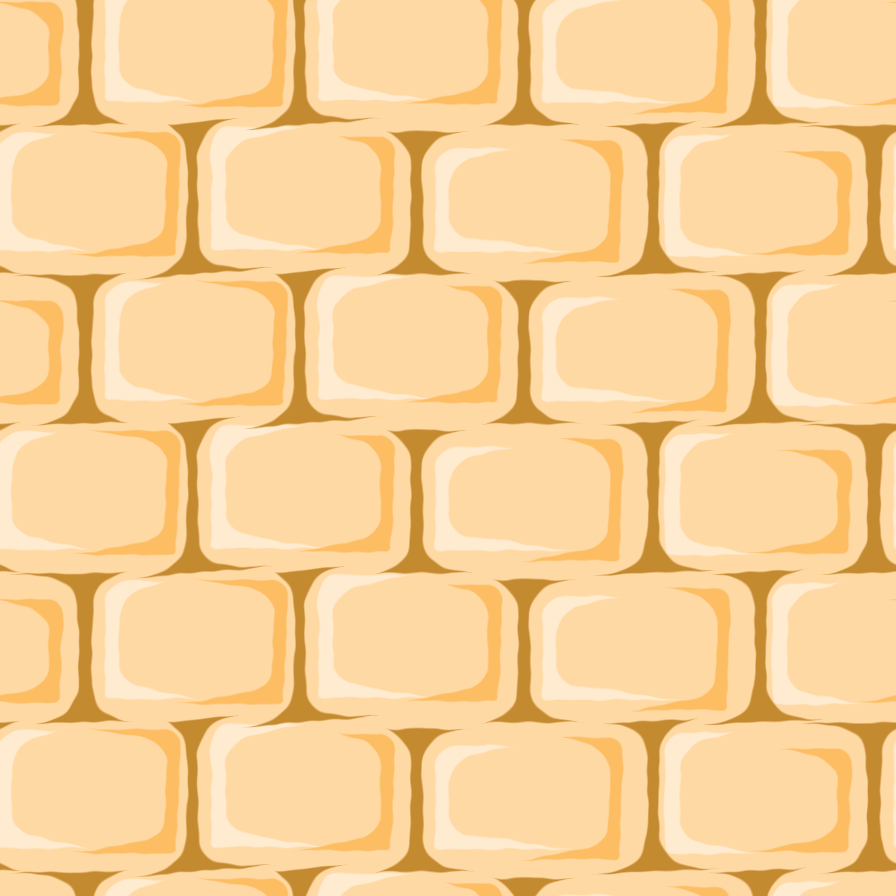
A three.js fragment shader for this pattern:

```glsl
// Cartoon brick wall: four hand-inked brick variants repeat along each staggered course.
// Every brick has a flared mortar joint plus a pale left and an amber right bracket,
// all built as distance functions whose edges are bent slightly by gradient noise.

#define COURSES 6.0     // courses up the canvas
#define COURSE 128.0    // course height in drawing units
#define RUN 768.0       // length of four bricks in drawing units
#define FIRST_TOP 105.0 // top of the first full course
#define STAGGER 92.0    // sideways shift of every second course
#define WOBBLE 2.4      // strength of the uneven hand-drawn edge
#define SOFT 1.0        // edge smoothing
#define FACE vec3(1.00, 0.85, 0.64)
#define LIGHT vec3(1.00, 0.92, 0.81)
#define AMBER vec3(0.99, 0.74, 0.39)
#define MORTAR vec3(0.77, 0.54, 0.19)

varying vec2 vUv;

vec2 gradient(vec2 cell) {
  float a = 6.2832 * fract(sin(dot(cell, vec2(127.1, 311.7))) * 4375.85);
  return vec2(cos(a), sin(a));
}

float gradientNoise(vec2 p) {
  vec2 i = floor(p), f = fract(p);
  vec2 u = f * f * f * (f * (f * 6.0 - 15.0) + 10.0);
  vec2 e = vec2(1.0, 0.0);
  float low = mix(dot(gradient(i), f), dot(gradient(i + e.xy), f - e.xy), u.x);
  float high = mix(dot(gradient(i + e.yx), f - e.yx), dot(gradient(i + e.xx), f - e.xx), u.x);
  return mix(low, high, u.y);
}

float smoothMin(float a, float b, float k) {
  float h = max(k - abs(a - b), 0.0) / k;
  return min(a, b) - h * h * k * 0.25;
}

// Rounded meeting of two half planes, given the depth inside each.
float corner(float a, float b, float r) {
  vec2 q = r - vec2(a, b);
  return length(max(q, 0.0)) + min(max(q.x, q.y), 0.0) - r;
}

// Bracket with two arms tapering to tips; q.x runs inward from its back.
// span: top and bottom; thick: back, top arm, bottom arm.
float bracket(vec2 q, vec2 span, vec2 tips, vec3 thick, float radius) {
  vec2 depth = vec2(q.y - span.x, span.y - q.y);
  vec2 inner = depth - thick.yz * (1.0 - q.x / tips);
  float outside = max(corner(q.x, depth.x, radius), corner(q.x, depth.y, 4.0));
  float hole = max(corner(q.x - thick.x, inner.x, 20.0),
                   corner(q.x - thick.x, inner.y, 16.0));
  return max(outside, -hole);
}

// Upright stem with tapering feet; feet: top left, top right, bottom left, bottom right.
float joint(vec2 p, float halfWidth, float top, float tilt, vec4 feet) {
  float bend = (p.y - 64.0) / 64.0;
  float stem = abs(p.x) - halfWidth - 1.5 * bend * bend;
  float y = p.y + tilt * p.x;
  vec2 depth = vec2(y - top, 130.0 - y);
  vec2 reach = p.x < 0.0 ? feet.xz : feet.yw;
  vec2 foot = depth - vec2(7.0, 8.0) * (1.0 - abs(p.x) / reach);
  float d = smoothMin(stem, min(foot.x, foot.y), 26.0);
  return max(d, -min(depth.x, depth.y));
}

float cover(float d) {
  return 1.0 - smoothstep(-SOFT, SOFT, d);
}

void main() {
  vec2 wall = vec2(vUv.x, 1.0 - vUv.y) * COURSES * COURSE;
  wall.y -= FIRST_TOP;
  float course = floor((wall.y + 8.0) / COURSE);
  float mortar = 1e3, light = 1e3, amber = 1e3;

  // This course and the one above, whose feet reach down into it.
  for (int row = 0; row < 2; row++) {
    float c = course - float(row);
    float shift = STAGGER * (1.0 - mod(c, 2.0));
    for (int brick = 0; brick < 4; brick++) {
      float k = float(brick);
      vec4 v = vec4(equal(vec4(k), vec4(0.0, 1.0, 2.0, 3.0))); // variant selector
      float left = dot(v, vec4(73.0, 257.0, 449.0, 652.0)) - shift;
      vec2 p = vec2(mod(wall.x - left + RUN * 0.5, RUN) - RUN * 0.5, wall.y - c * COURSE);

      vec2 n = p / 19.0 + k * 37.0;
      p += WOBBLE * vec2(gradientNoise(n), gradientNoise(n + 71.3));

      // Mortar joint on the left of the brick
      vec4 feet = vec4(dot(v, vec4(56.0, 17.0, 23.0, 38.0)), dot(v, vec4(32.0, 35.0, 37.0, 34.0)),
                       dot(v, vec4(40.0, 42.0, 32.0, 45.0)), dot(v, vec4(34.0, 61.0, 44.0, 48.0)));
      mortar = min(mortar, joint(p, dot(v, vec4(5.8, 4.3, 4.8, 4.6)),
        dot(v, vec4(2.0, 0.0, 8.0, 1.0)), dot(v, vec4(0.03, 0.08, 0.0, 0.05)), feet));

      // Pale bracket on the left of the face
      vec2 span = vec2(dot(v, vec4(9.0, 4.0, 22.0, 11.0)), dot(v, vec4(110.0, 109.0, 111.0, 115.0)));
      vec2 tips = vec2(dot(v, vec4(50.0, 78.0, 64.0, 56.0)), dot(v, vec4(75.0, 95.0, 115.0, 74.0)));
      vec2 q = vec2(p.x - dot(v, vec4(17.0, 16.0, 16.0, 10.0)), p.y);
      light = min(light, bracket(q, span, tips, vec3(12.5, 17.0, 17.0), 18.0));

      // Amber bracket on the right, mirrored and leaning slightly
      span = vec2(dot(v, vec4(8.0, 12.0, 15.0, 25.0)), dot(v, vec4(114.0, 112.0, 120.0, 113.0)));
      tips = vec2(dot(v, vec4(75.0, 48.0, 53.0, 60.0)), dot(v, vec4(86.0, 77.0, 80.0, 80.0)));
      q.x = dot(v, vec4(172.0, 172.0, 176.0, 169.0)) - p.x - 0.04 * (p.y - 64.0);
      amber = min(amber, bracket(q, span, tips, vec3(11.0, 13.0, 15.0), 14.0));
    }
  }

  vec3 color = mix(FACE, LIGHT, cover(light));
  color = mix(color, AMBER, cover(amber));
  color = mix(color, MORTAR, cover(mortar));
  gl_FragColor = vec4(color, 1.0);
}
```
